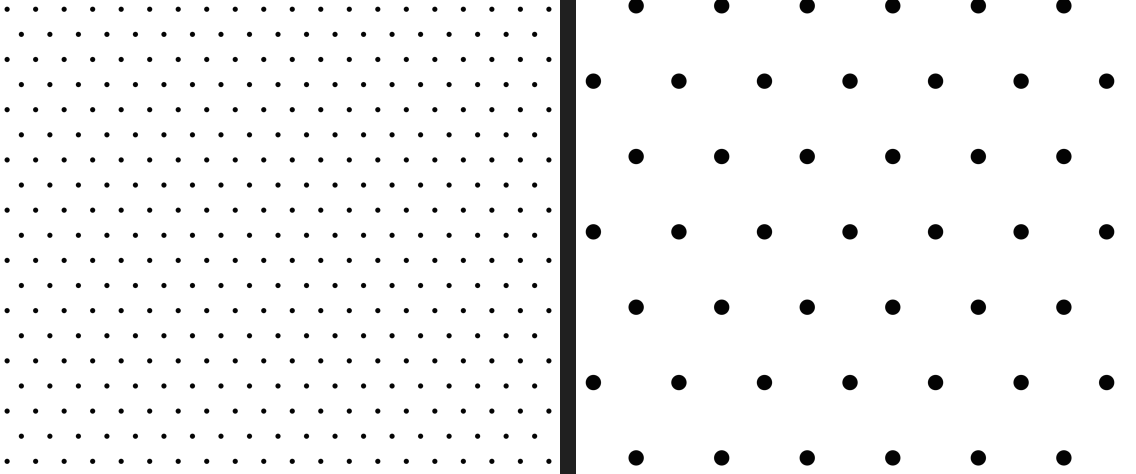
Left, the full canvas; right, a detail of the centre.
This pattern is drawn by a Shadertoy shader. Its source:

```glsl
// Lengths are fractions of the canvas width
#define PITCH vec2(0.05092, 0.04485)
#define FIRST_DOT vec2(0.0127, 0.0165)
#define DOT_RADIUS 0.00455
#define PAPER vec3(1.0)
#define INK vec3(0.01)

// Signed distance to the nearest dot of a staggered lattice
float staggeredDots(vec2 p) {
    vec2 cell = (p - FIRST_DOT) / PITCH;
    float row = floor(cell.y + 0.5);
    cell.x -= 0.5 * mod(row, 2.0);
    vec2 offset = (fract(cell + 0.5) - 0.5) * PITCH;
    return length(offset) - DOT_RADIUS;
}

void mainImage(out vec4 fragColor, in vec2 fragCoord) {
    // Measure from the top left corner
    vec2 p = vec2(fragCoord.x, iResolution.y - fragCoord.y) / iResolution.x;
    float pixel = 1.0 / iResolution.x;

    // Edge softened over about one pixel
    float coverage = 1.0 - smoothstep(-0.7 * pixel, 0.7 * pixel, staggeredDots(p));
    fragColor = vec4(mix(PAPER, INK, coverage), 1.0);
}
```
